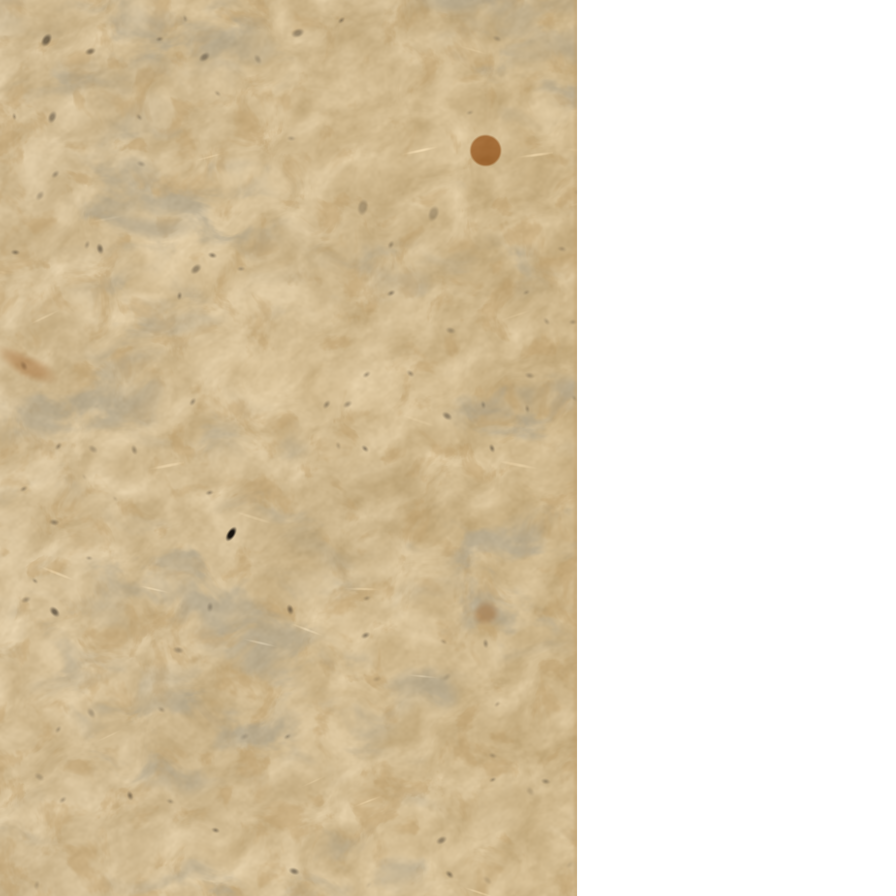
Give the GLSL for this texture, as a Shadertoy shader.

```glsl
// A sheet of aged tan paper on the left, plain white beyond its right edge.
// Warped value noise gives the mottling, grey drifts and fine grain; hashed
// grids scatter specks and pale fibres; a few ellipses add the larger stains.

#define SHEET_EDGE 0.644
#define PAPER vec3(0.822, 0.732, 0.571)
#define TAN vec3(0.735, 0.605, 0.405)
#define GREY vec3(0.675, 0.635, 0.545)
#define INK vec3(0.17, 0.14, 0.11)
#define RUST vec3(0.62, 0.40, 0.19)
#define MOTTLE_SCALE 36.0
#define MOTTLE_CONTRAST 0.20
#define GRAIN_CONTRAST 0.045
#define SPECK_DENSITY 0.17

float hash(vec2 p) {
    return fract(sin(dot(p, vec2(127.1, 311.7))) * 43758.5453);
}

float noise(vec2 p) {
    vec2 i = floor(p), f = fract(p);
    f = f * f * (3.0 - 2.0 * f);
    return mix(mix(hash(i), hash(i + vec2(1, 0)), f.x),
               mix(hash(i + vec2(0, 1)), hash(i + vec2(1, 1)), f.x), f.y);
}

mat2 rotation(float a) {
    float c = cos(a), s = sin(a);
    return mat2(c, -s, s, c);
}

float fbm(vec2 p) {
    float sum = 0.0, amp = 0.5;
    for (int i = 0; i < 4; i++) {
        sum += amp * noise(p);
        p = rotation(0.6) * p * 2.03 + 17.3;
        amp *= 0.5;
    }
    return sum / 0.9375;
}

// Soft tilted ellipse: 1 inside, 0 outside
float blob(vec2 d, vec2 radius, float angle, float soft) {
    d = rotation(angle) * d;
    float dist = (length(d / radius) - 1.0) * min(radius.x, radius.y);
    return 1.0 - smoothstep(-soft, soft, dist);
}

// One random blob in some cells of a grid, each with its own strength
float scatter(vec2 p, float cells, float density, vec2 radius, float tilt, float soft) {
    vec2 id = floor(p * cells);
    vec2 center = 0.3 + 0.4 * vec2(hash(id + 3.1), hash(id + 7.7));
    float angle = tilt * (hash(id + 11.9) - 0.5);
    vec2 size = radius * mix(0.6, 1.3, hash(id + 19.3));
    float present = step(hash(id + cells), density);
    float strength = mix(0.25, 1.0, hash(id + 23.5));
    return present * strength * blob(p - (id + center) / cells, size, angle, soft);
}

vec3 paper(vec2 p, float px) {
    vec2 warp = vec2(noise(p * 28.0), noise(p * 28.0 + 40.0)) - 0.5;
    vec2 q = p + 0.022 * warp;

    // Mottling and broad shading, a little darker to the right
    float mottle = fbm(rotation(0.5) * q * vec2(0.85, 1.1) * MOTTLE_SCALE) - 0.5;
    float cloud = fbm(p * vec2(5.0, 7.0) + 9.0) - 0.5;
    vec3 color = PAPER + MOTTLE_CONTRAST * mottle * vec3(0.85, 0.95, 1.1);
    color += 0.07 * cloud + (0.32 - p.x) * vec3(0.03, 0.04, 0.06);

    // Warm blotches and horizontal grey drifts
    float warm = smoothstep(0.52, 0.78, fbm(q * 44.0 + 60.0));
    float drift = smoothstep(0.46, 0.72, fbm(q * vec2(7.0, 13.0) + 31.0));
    float patches = smoothstep(0.38, 0.72, fbm(q * vec2(24.0, 38.0) + 80.0));
    color = mix(color, TAN, 0.42 * warm);
    color = mix(color, GREY, 0.65 * drift * patches);

    // Fine pulp grain
    float grain = 0.6 * noise(rotation(0.6) * p * vec2(110.0, 190.0)) + 0.4 * noise(p * 260.0);
    color += GRAIN_CONTRAST * (grain - 0.5);

    // Pale fibres, then dark specks in three sizes
    color += 0.11 * scatter(p + 0.03, 17.0, 0.12, vec2(0.011, 0.0012), 0.9, 0.0012);
    for (int i = 0; i < 3; i++) {
        float k = float(i);
        vec2 radius = vec2(0.0056, 0.0036) / (1.0 + 0.6 * k);
        float speck = scatter(p + 0.13 * k, 11.0 + 12.0 * k, SPECK_DENSITY / (1.0 + k),
                              radius, 3.0, 0.0022);
        color = mix(color, INK, speck * (0.62 - 0.1 * k));
    }

    // Rust disc, brown smear, faint tan spot and one sharp ink fleck
    vec2 rough = p + 0.012 * warp;
    float edge = 0.0012 + 0.5 * px;
    color = mix(color, RUST + 0.12 * mottle, 0.95 * blob(p - vec2(0.542, 0.832), vec2(0.017), 0.0, edge));
    color = mix(color, RUST, 0.45 * blob(rough - vec2(0.031, 0.594), vec2(0.029, 0.009), -0.4, 0.005));
    color = mix(color, RUST, 0.42 * blob(rough - vec2(0.542, 0.314), vec2(0.012, 0.010), 0.7, 0.005));
    color = mix(color, GREY * 0.94, 0.5 * blob(rough - vec2(0.17, 0.746), vec2(0.034, 0.010), -0.1, 0.008));
    color = mix(color, INK * 0.5, blob(p - vec2(0.258, 0.404), vec2(0.0068, 0.0034), 1.0, edge));
    return color;
}

void mainImage(out vec4 fragColor, in vec2 fragCoord) {
    vec2 p = fragCoord / iResolution.y;
    float px = 1.0 / iResolution.y;
    vec3 color = paper(p, px);

    // Thin toned rim where the sheet was cut
    color = mix(color, TAN, 0.45 * smoothstep(0.006, 0.0, SHEET_EDGE - p.x));
    float beyond = smoothstep(-0.7 * px, 0.7 * px, p.x - SHEET_EDGE);
    fragColor = vec4(mix(color, vec3(1.0), beyond), 1.0);
}
```
